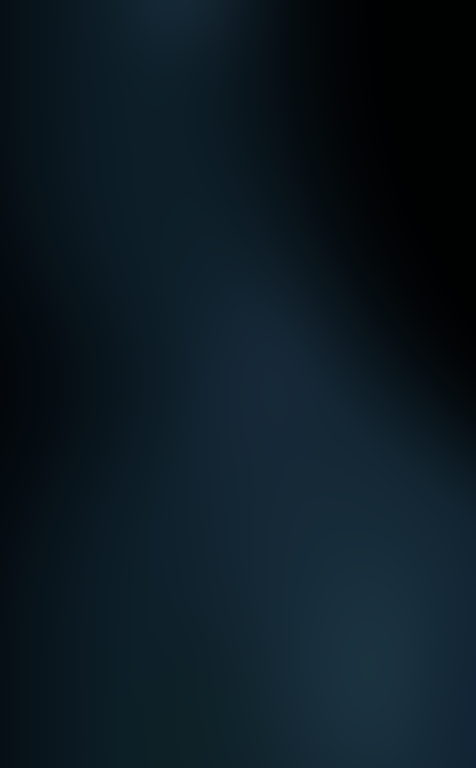
Reproduce this background procedurally as a Shadertoy shader.

```glsl
// Dark blue-teal backdrop: soft glows between a left shadow and a sloping right shadow.

const vec3 TEAL_BASE   = vec3(0.050, 0.118, 0.158);
const vec3 TOP_BLUE    = vec3(0.090, 0.168, 0.225);
const vec3 CENTRE_BLUE = vec3(0.085, 0.158, 0.217);
const vec3 LOWER_BLUE  = vec3(0.070, 0.145, 0.198);
const vec3 CORNER_TEAL = vec3(0.106, 0.196, 0.250);
const vec3 EDGE_BLUE   = vec3(0.065, 0.140, 0.215);
const vec3 DEEP_GREEN  = vec3(0.045, 0.125, 0.140);
const vec3 LEFT_SHADE  = vec3(0.006, 0.018, 0.032);
const vec3 RIGHT_SHADE = vec3(0.000, 0.002, 0.004);

// Elliptical falloff: 1 at the centre, fading smoothly outwards.
float glow(vec2 p, vec2 centre, vec2 radius) {
    vec2 d = (p - centre) / radius;
    return exp(-dot(d, d));
}

// Soft step centred on an edge.
float softEdge(float x, float edge, float halfWidth) {
    return smoothstep(edge - halfWidth, edge + halfWidth, x);
}

// Left shadow, bulging inwards at mid height.
float leftShadow(vec2 p) {
    float bulge = (p.y - 0.5) / 0.17;
    float edge = 0.04 + 0.14 * exp(-bulge * bulge);
    return 1.0 - softEdge(p.x, edge, 0.28);
}

// Right shadow, receding towards the lower right.
float rightShadow(vec2 p) {
    float drop = 1.0 - p.y;
    float edge = 0.57 + drop * drop * (0.8 + 0.9 * drop);
    return softEdge(p.x, edge, 0.26);
}

void mainImage(out vec4 fragColor, in vec2 fragCoord) {
    vec2 uv = fragCoord / iResolution.xy;
    vec3 color = TEAL_BASE;

    // Broad tints and glows
    color = mix(color, LOWER_BLUE, glow(uv, vec2(0.64, 0.32), vec2(0.26, 0.20)));
    color = mix(color, DEEP_GREEN, 0.8 * glow(uv, vec2(0.40, 0.04), vec2(0.16, 0.12)));
    color = mix(color, CENTRE_BLUE, glow(uv, vec2(0.57, 0.50), vec2(0.17, 0.17)));
    color = mix(color, CORNER_TEAL, glow(uv, vec2(0.79, 0.13), vec2(0.25, 0.23)));
    color = mix(color, EDGE_BLUE, 0.8 * glow(uv, vec2(1.04, 0.06), vec2(0.14, 0.22)));
    color = mix(color, TOP_BLUE, glow(uv, vec2(0.42, 1.02), vec2(0.16, 0.09)));

    // Side shadows
    color = mix(color, LEFT_SHADE, leftShadow(uv));
    color = mix(color, RIGHT_SHADE, rightShadow(uv));

    fragColor = vec4(color, 1.0);
}
```
